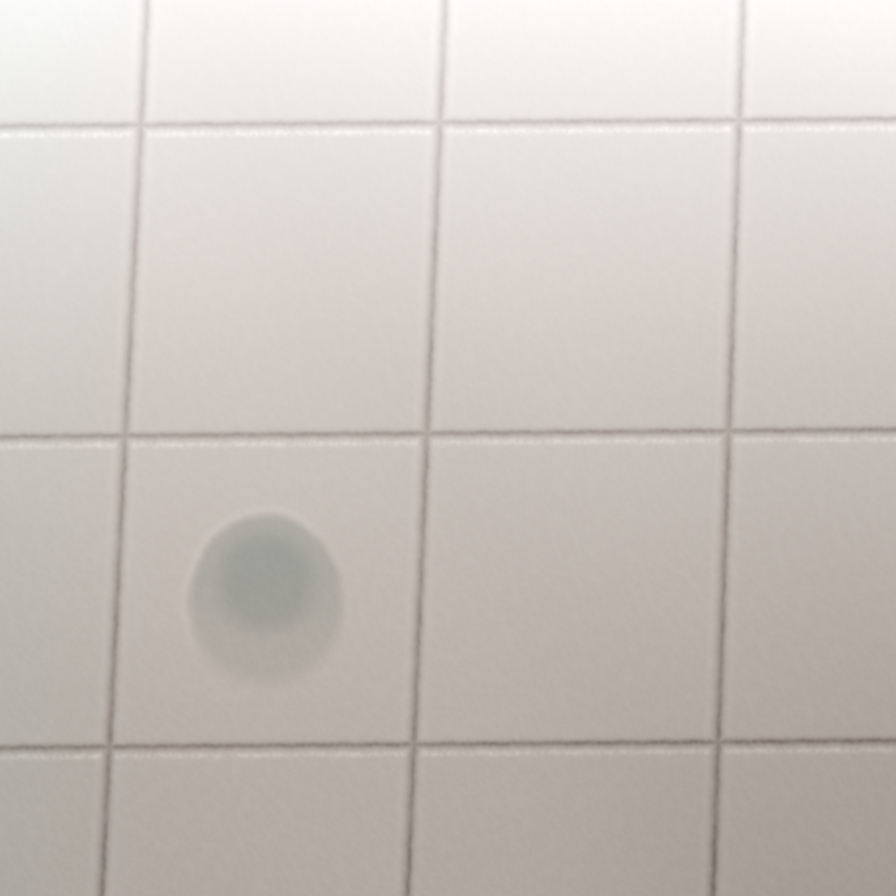
Write a WebGL 1 fragment shader that draws this pattern.

```glsl
precision highp float;

uniform vec2 u_resolution;

vec2 hash2(vec2 p) {
  p = fract(p * vec2(0.1031, 0.1173));
  p += dot(p, p.yx + 33.33);
  return fract((p.xx + p.yx) * p.xy * 7.0);
}

// Distance to the nearest jittered cell point
float cellular(vec2 p) {
  vec2 cell = floor(p);
  vec2 f = fract(p);
  float nearest = 2.0;
  for (int j = -1; j <= 1; j++) {
    for (int i = -1; i <= 1; i++) {
      vec2 offset = vec2(float(i), float(j));
      nearest = min(nearest, length(offset + hash2(cell + offset + 20.0) - f));
    }
  }
  return nearest;
}

float waves(float t) {
  return (sin(t) + 0.6 * sin(t * 2.3 + 1.7) + 0.4 * sin(t * 4.1 + 0.6)) * 0.5;
}

// Signed offset from the nearest integer line
float lineOffset(float t) {
  return fract(t + 0.5) - 0.5;
}

float softLine(float d, float width) {
  return exp(-d * d / (width * width));
}

// Glaze lit from above, pinkish in the middle and cooler at the left
vec3 glaze(vec2 uv) {
  float light = 0.69 + 0.11 * uv.y + 0.195 * uv.y * uv.y;
  light -= 0.05 * smoothstep(0.5, 1.1, uv.x) * (1.0 - uv.y);
  light += 0.007 * waves(uv.x * 5.0 + uv.y * 3.0);
  vec3 tint = mix(vec3(0.0, 0.035, 0.060), vec3(0.0, 0.012, 0.018), uv.y * uv.y * uv.y);
  vec3 cool = vec3(-0.012, 0.004, 0.002) * (1.0 - smoothstep(0.0, 0.2, uv.x));
  return light - tint + cool;
}

vec3 addStain(vec3 color, vec2 uv) {
  vec2 p = uv - vec2(0.297, 0.330);
  float wobble = 0.02 * waves(atan(p.y, p.x) * 3.0);
  float outer = length(p / vec2(0.085, 0.094)) + wobble;
  float core = length((uv - vec2(0.297, 0.350)) / vec2(0.060, 0.062)) + wobble;
  float height = smoothstep(-0.09, 0.06, p.y);
  float softness = mix(0.16, 0.07, height);
  float body = 1.0 - smoothstep(1.0 - softness, 1.0 + softness, outer);
  float rim = softLine(outer - 1.08, 0.05);
  color += 0.018 * rim * smoothstep(-0.02, 0.08, p.y - p.x);
  color -= body * mix(vec3(0.045, 0.037, 0.042), vec3(0.088, 0.065, 0.070), height);
  color -= vec3(0.058, 0.043, 0.042) * (1.0 - smoothstep(0.6, 1.15, core));
  return color;
}

void main() {
  vec2 uv = gl_FragCoord.xy / u_resolution;

  // Tilted grid with columns converging slightly toward the top
  vec2 pitch = vec2(0.341 - 0.0085 * uv.y, 0.347);
  vec2 grid = (uv - vec2(0.113 + 0.051 * uv.y, 0.165 + 0.008 * uv.x)) / pitch;
  vec2 tile = floor(grid);
  vec2 d = vec2(lineOffset(grid.x), lineOffset(grid.y)) * pitch;
  d += 0.0006 * vec2(waves(uv.y * 140.0), waves(uv.x * 160.0));

  // Tile tone and fine surface grain
  vec3 color = glaze(uv);
  color += 0.010 * (hash2(tile + 7.0).x - 0.5);
  float grain = cellular(uv * vec2(95.0, 80.0) + uv.yx * 25.0) - 0.5;
  float fineGrain = cellular(uv * 210.0) - 0.5;
  color += (0.013 * grain + 0.010 * fineGrain) * (1.1 - 0.5 * uv.y);
  color = addStain(color, uv);

  // Patchy pale bevel under horizontal joints, faint beside vertical ones
  float speckle = cellular(uv * vec2(170.0, 110.0));
  float bevelWear = 0.8 + 0.3 * waves(uv.x * 70.0) + 0.9 * (speckle - 0.5);
  float bevel = softLine(d.y + 0.0100, 0.0036) * bevelWear;
  color += 0.058 * bevel * smoothstep(0.004, 0.012, abs(d.x));
  color += 0.010 * softLine(abs(d.x) - 0.0115, 0.004);

  // Grout: a wide pale channel with a thin, broken shadow inside
  float rough = 1.3 - 0.75 * speckle;
  float shade = 1.0 - uv.y;
  float channel = max(softLine(d.x, 0.0056), softLine(d.y, 0.0048));
  float shadowX = softLine(d.x - 0.0012, 0.0030) * (0.75 + 0.35 * waves(uv.y * 45.0));
  float shadowY = softLine(d.y - 0.0008, 0.0028) * (0.85 + 0.25 * waves(uv.x * 60.0));
  float crossing = softLine(length(d), 0.008);
  float shadow = max(shadowX, shadowY) * rough * (1.0 - 0.6 * crossing);
  color -= (0.085 + 0.010 * shade) * channel * vec3(0.92, 1.0, 1.0);
  color -= (0.035 + 0.050 * shade + 0.020 * uv.x) * shadow * vec3(0.95, 1.0, 0.98);

  gl_FragColor = vec4(clamp(color, 0.0, 1.0), 1.0);
}
```
